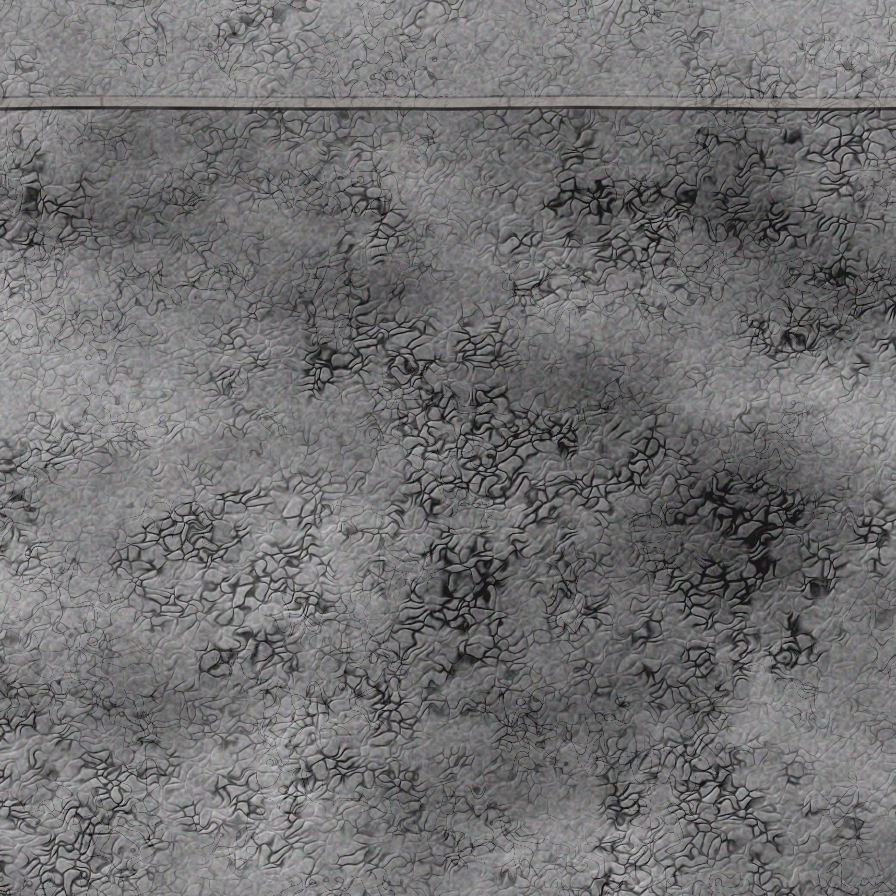
A three.js fragment shader for this texture:

```glsl
// Weathered grey asphalt: crumbled grains, dark stains and a pale kerb seam.
varying vec2 vUv;

const vec3 TINT = vec3(1.0, 0.992, 1.003);
const vec3 STRIP_COLOR = vec3(0.59, 0.57, 0.56);
const vec3 SEAM_COLOR = vec3(0.13, 0.12, 0.12);
const float BASE_TONE = 0.505;
const float MOTTLE = 0.40;          // contrast of the cloudy patches
const float CRACK_DEPTH = 0.30;
const float RELIEF = 0.085;         // side light on the grains
const float GRIT = 0.17;            // contrast of the finest speckle
const float CHROMA = 0.035;
const float SEAM_Y = 0.879;
const float STRIP_TOP = 0.892;
const float GRAIN_ANGLE = 0.42;
const vec2 GRAIN_SCALE = vec2(60.0, 88.0);
const vec2 LIGHT_STEP = vec2(-0.0011, 0.0016);

float hash(vec2 p) {
  vec3 q = fract(p.xyx * 0.1031);
  q += dot(q, q.yzx + 33.33);
  return fract((q.x + q.y) * q.z);
}

vec2 hash2(vec2 p) {
  return vec2(hash(p), hash(p + 57.3));
}

float noise(vec2 p) {
  vec2 i = floor(p), f = fract(p);
  f *= f * (3.0 - 2.0 * f);
  vec2 e = vec2(0.0, 1.0);
  return mix(mix(hash(i), hash(i + e.yx), f.x),
             mix(hash(i + e), hash(i + 1.0), f.x), f.y);
}

float fbm(vec2 p) {
  float sum = 0.0, amp = 0.52;
  for (int i = 0; i < 5; i++) {
    sum += amp * noise(p);
    p = mat2(1.6, 1.2, -1.2, 1.6) * p + 7.7;
    amp *= 0.5;
  }
  return sum;
}

// Gap between the two nearest cell centres (x) and a random cell value (y).
vec2 cells(vec2 p) {
  vec2 base = floor(p);
  float near = 9.0, second = 9.0, id = 0.0;
  for (int y = -1; y <= 1; y++) {
    for (int x = -1; x <= 1; x++) {
      vec2 c = base + vec2(float(x), float(y));
      float d = length(c + hash2(c) - p);
      if (d < near) { second = near; near = d; id = hash(c + 19.1); }
      else second = min(second, d);
    }
  }
  return vec2(second - near, id);
}

vec2 grains(vec2 p) {
  float c = cos(GRAIN_ANGLE), s = sin(GRAIN_ANGLE);
  vec2 q = vec2(c * p.x + s * p.y, c * p.y - s * p.x) * GRAIN_SCALE;
  q += 1.3 * vec2(noise(p * 75.0), noise(p * 75.0 + 41.0));
  return cells(q + 2.5 * fbm(p * 9.0));
}

float blob(vec2 p, vec2 center, vec2 radius) {
  vec2 d = (p - center) / radius;
  return exp(-dot(d, d));
}

// Broad light and dark areas of the ground.
float groundTone(vec2 p) {
  vec2 w = p + 0.14 * (vec2(fbm(p * 7.0), fbm(p * 7.0 + 23.0)) - 0.5);
  float tone = BASE_TONE + MOTTLE * (fbm(p * vec2(6.0, 9.0) + 3.0) - 0.5);
  tone -= 0.21 * blob(w, vec2(0.81, 0.37), vec2(0.17, 0.20));
  tone -= 0.08 * blob(w, vec2(0.62, 0.20), vec2(0.16, 0.08));
  tone -= 0.09 * blob(w, vec2(0.50, 0.76), vec2(0.75, 0.07));
  tone -= 0.09 * blob(w, vec2(0.41, 0.65), vec2(0.10, 0.07));
  tone += 0.09 * blob(w, vec2(0.94, 0.52), vec2(0.09, 0.06));
  tone += 0.06 * blob(w, vec2(0.03, 0.58), vec2(0.12, 0.10));
  return tone + 0.05 * blob(w, vec2(0.06, 0.24), vec2(0.12, 0.10));
}

void main() {
  vec2 p = vUv;
  float slab = smoothstep(SEAM_Y - 0.002, SEAM_Y + 0.002, p.y);
  float slabTone = 0.555 + 0.18 * (fbm(p * 12.0) - 0.5);
  float tone = mix(groundTone(p), slabTone, slab);

  // Grains: broken gaps, side light and a slight tone of their own.
  float rough = smoothstep(0.30, 0.72, fbm(p * 10.0 + 11.0));
  rough += 0.5 * blob(p, vec2(0.40, 0.27), vec2(0.25, 0.22));
  rough = clamp(rough, 0.15, 1.0) * mix(1.0, 0.55, slab);
  vec2 grain = grains(p);
  float litGap = grains(p + LIGHT_STEP).x;
  float broken = smoothstep(0.28, 0.70, noise(p * 52.0 + 5.0));
  float gap = 1.0 - smoothstep(0.02, mix(0.14, 0.34, rough), grain.x);
  tone -= CRACK_DEPTH * gap * broken * (0.25 + 0.75 * rough);
  float slope = smoothstep(0.0, 0.5, grain.x) - smoothstep(0.0, 0.5, litGap);
  tone += RELIEF * slope * (0.4 + rough) + 0.07 * (grain.y - 0.5) * rough;

  // Thin wandering cracks over larger plates.
  vec2 plate = p * 36.0 + 1.6 * vec2(noise(p * 60.0), noise(p * 60.0 + 9.0));
  float crack = 1.0 - smoothstep(0.01, 0.085, cells(plate).x);
  tone -= 0.19 * crack * smoothstep(0.46, 0.72, noise(p * 19.0 + 2.0));

  // Grit with faint colour flecks.
  tone += GRIT * (0.6 * noise(p * 260.0) + 0.4 * noise(p * 430.0) - 0.5);
  vec3 flecks = vec3(noise(p * 210.0 + 13.0), noise(p * 210.0 + 71.0), noise(p * 210.0 + 37.0));
  vec3 color = max(tone, 0.09) * TINT + CHROMA * (flecks - 0.5);

  // Pale kerb strip with joints, above a dark uneven seam.
  float y = p.y + 0.0025 * (noise(vec2(p.x * 14.0, 3.0)) - 0.5);
  float strip = smoothstep(SEAM_Y, SEAM_Y + 0.003, y) * (1.0 - smoothstep(STRIP_TOP - 0.002, STRIP_TOP, y));
  float joint = 1.0 - smoothstep(0.003, 0.012, abs(fract(p.x * 4.4) - 0.5));
  vec3 stripColor = STRIP_COLOR + 0.35 * (tone - slabTone) - 0.15 * joint;
  color = mix(color, stripColor, 0.8 * strip);
  color -= 0.10 * (1.0 - smoothstep(0.0005, 0.002, abs(y - STRIP_TOP)));
  float seam = 1.0 - smoothstep(0.001, 0.0027, abs(y - SEAM_Y));
  color = mix(color, SEAM_COLOR, seam * (0.65 + 0.35 * noise(vec2(p.x * 40.0, 8.0))));

  gl_FragColor = vec4(color, 1.0);
}
```
